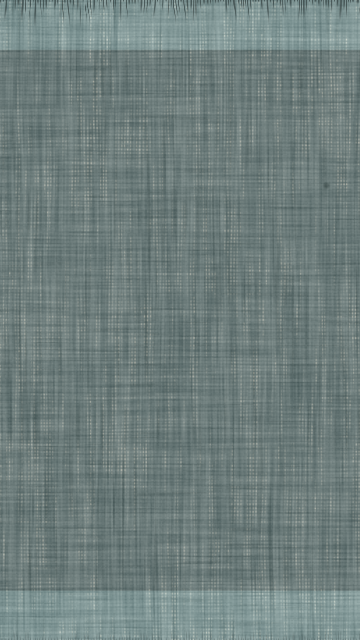
This texture is drawn by a Shadertoy shader. Its source:

```glsl
float hash(vec2 p) {
    return fract(sin(dot(p, vec2(127.1, 311.7))) * 43758.5453);
}

float noise(vec2 p) {
    vec2 cell = floor(p);
    vec2 f = fract(p);
    f = f * f * (3.0 - 2.0 * f);
    return mix(mix(hash(cell), hash(cell + vec2(1, 0)), f.x),
               mix(hash(cell + vec2(0, 1)), hash(cell + vec2(1, 1)), f.x), f.y);
}

// Streaks of several widths: "across" cuts the threads, "along" follows them.
float streaks(float across, float along, float seed) {
    float sum = 0.0;
    float weight = 0.6;
    float frequency = 340.0;
    float stretch = 15.0;
    for (int i = 0; i < 4; i++) {
        sum += weight * (noise(vec2(across * frequency, along * stretch) + seed) - 0.5);
        frequency *= 0.47;
        stretch *= 0.7;
        weight *= 0.48;
        seed += 37.0;
    }
    return sum;
}

// Rounded profile of evenly spaced threads, from gap to crest.
float threads(float x) {
    return 0.5 - 0.5 * cos(6.28318 * x);
}

// Loose thread gaps hanging inward from a cut edge.
float fringe(float x, float depth, float reach, float seed) {
    float column = x * 130.0 + 1.2 * noise(vec2(x * 45.0, depth * 30.0 + seed));
    float id = floor(column);
    float gapLength = reach * pow(hash(vec2(id, seed)), 2.5);
    float halfWidth = 0.2 + 0.3 * hash(vec2(id, seed + 9.0));
    float gap = 1.0 - smoothstep(0.05, halfWidth, abs(fract(column) - 0.5));
    return gap * (1.0 - smoothstep(gapLength * 0.3, gapLength + 0.004, depth));
}

void mainImage(out vec4 fragColor, in vec2 fragCoord) {
    vec2 uv = fragCoord / iResolution.xy;
    vec2 p = vec2(uv.x * 0.5625, uv.y);
    float pixel = 1.0 / iResolution.y;

    // Pale hems above and below the darker field
    float topHem = smoothstep(0.922 - pixel, 0.922 + pixel, uv.y);
    float bottomHem = 1.0 - smoothstep(0.077 - pixel, 0.077 + pixel, uv.y);
    float hem = max(topHem, bottomHem);

    // Warp and weft with slightly wandering threads
    vec2 q = p + 0.002 * vec2(noise(p * vec2(24, 7)), noise(p * vec2(7, 24) + 5.0));
    float warp = streaks(q.x, q.y, 3.0);
    float weft = streaks(q.y, q.x, 71.0);
    float warpCrest = threads(q.x * 205.0 + 0.5 * noise(q * vec2(60, 12)));
    float weftCrest = threads(q.y * 180.0 + 0.5 * noise(q * vec2(12, 60) + 7.0));
    float cloud = noise(p * 6.0 + 8.0) - 0.5;
    float grain = noise(p * 460.0) - 0.5;

    float tone = 0.145 * warp + 0.10 * weft + 0.006 * cloud + 0.035 * grain;
    tone += 0.018 * (warpCrest - 0.5) + 0.022 * (weftCrest - 0.5);
    vec3 color = mix(vec3(0.420, 0.482, 0.478), vec3(0.505, 0.592, 0.590), hem);
    color += tone * vec3(1.08, 1.0, 0.96);

    // Beige slubs where raised threads cross
    float ridge = noise(vec2(q.x * 170.0, q.y * 14.0 + 47.0));
    float raised = smoothstep(0.35, 0.95, ridge + 0.3 * weft + 0.15 * cloud);
    float slub = raised * warpCrest * mix(0.25, 1.0, weftCrest) * noise(q * vec2(190, 150) + 3.0);
    color += slub * vec3(0.235, 0.185, 0.150);

    // Occasional dark threads
    float darkWarp = smoothstep(0.66, 0.95, noise(vec2(q.x * 290.0, q.y * 9.0 + 19.0)));
    float darkWeft = smoothstep(0.7, 0.95, noise(vec2(q.x * 13.0 + 31.0, q.y * 290.0)));
    color -= max(0.046 * darkWarp, 0.034 * darkWeft);

    // Shaded seams just inside the hems
    float seam = min(abs(uv.y - 0.920), abs(uv.y - 0.079));
    color -= 0.03 * (1.0 - smoothstep(0.0, 0.003, seam));

    // Small dark knot with a soft rim
    float knot = length(p - vec2(0.907 * 0.5625, 0.710));
    color -= 0.11 * (1.0 - smoothstep(0.002, 0.007, knot));

    // Frayed ends
    float frayed = fringe(uv.x, 1.0 - uv.y, 0.045, 11.0);
    frayed = max(frayed, 0.35 * fringe(uv.x, uv.y, 0.016, 53.0));
    color = mix(color, vec3(0.20, 0.25, 0.25), 0.7 * frayed);

    fragColor = vec4(clamp(color, 0.0, 1.0), 1.0);
}
```
